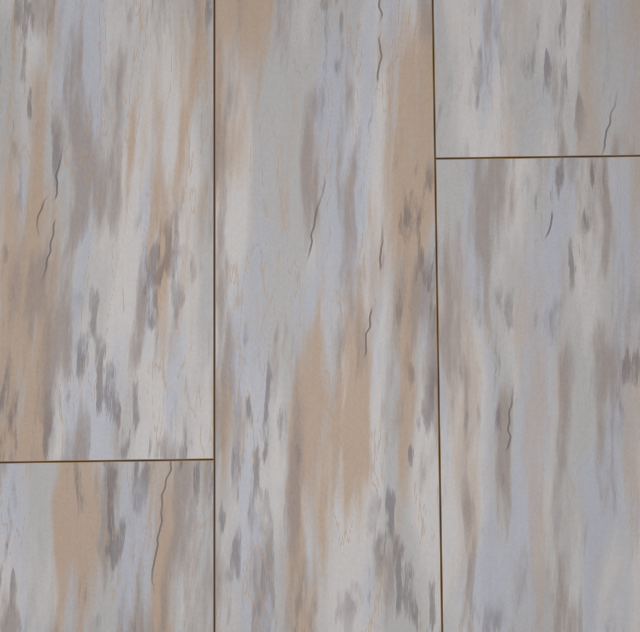
Write a Shadertoy shader that draws this texture.

```glsl
// Staggered stone-look planks with streaked tan, grey and blue veining and thin brown seams.
#define PLANK_LENGTH 1.443
#define STAGGER 0.481
#define FIRST_JOINT 0.268
#define JOINT_TILT 0.014
#define SEAM_HALF 0.0019
#define STREAK_LEAN 0.035
#define TAN_AMOUNT 0.80
#define TAUPE_AMOUNT 0.70
#define FLECK_AMOUNT 0.50
#define CRACK_COUNT 4
#define GRAIN 0.022

const vec3 PEARL = vec3(0.735, 0.720, 0.715);
const vec3 GREY = vec3(0.665, 0.655, 0.655);
const vec3 MIST = vec3(0.660, 0.670, 0.715);
const vec3 TAN = vec3(0.670, 0.580, 0.505);
const vec3 TAUPE = vec3(0.560, 0.515, 0.495);
const vec3 CHARCOAL = vec3(0.400, 0.370, 0.375);
const vec3 SEAM_BROWN = vec3(0.500, 0.420, 0.330);
const vec3 SEAM_CORE = vec3(0.300, 0.230, 0.170);

float hash(vec2 p) {
    return fract(sin(dot(p, vec2(127.1, 311.7))) * 43758.5453);
}

float noise(vec2 p) {
    vec2 i = floor(p), f = fract(p);
    f = f * f * (3.0 - 2.0 * f);
    return mix(mix(hash(i), hash(i + vec2(1, 0)), f.x),
               mix(hash(i + vec2(0, 1)), hash(i + vec2(1, 1)), f.x), f.y);
}

float fbm(vec2 p) {
    float sum = 0.0, amp = 0.516;
    for (int i = 0; i < 5; i++) {
        sum += amp * noise(p);
        p = p * 2.03 + vec2(17.3, 9.1);
        amp *= 0.5;
    }
    return sum;
}

// Thin wandering cracks that fade out at both ends
float cracks(vec2 p, vec2 seed, float width, float px) {
    float mask = 0.0;
    for (int i = 0; i < CRACK_COUNT; i++) {
        vec2 s = seed + float(i) * vec2(3.7, 8.3);
        float middle = (float(i) + hash(s)) / float(CRACK_COUNT) * PLANK_LENGTH;
        float reach = mix(0.07, 0.17, hash(s + 1.3));
        float t = (p.y - middle) / reach;
        float path = width * mix(0.08, 0.92, hash(s + 2.6))
                   + 0.018 * t + 0.016 * (noise(vec2(p.y * 18.0, s.x)) - 0.5)
                   + 0.006 * (noise(vec2(p.y * 75.0, s.y)) - 0.5);
        float line = 1.0 - smoothstep(0.0004, 0.0010 + px, abs(p.x - path));
        float strength = smoothstep(0.25, 0.65, noise(vec2(p.y * 30.0, s.x + 5.0)));
        mask = max(mask, line * strength * (1.0 - smoothstep(0.6, 1.0, abs(t))));
    }
    return mask;
}

vec3 stone(vec2 p, vec2 seed, float warmth) {
    // Lean and ripple the streak direction
    vec2 q = p;
    q.x += 0.020 * (fbm(p * vec2(9.0, 5.0) + seed) - 0.5) - STREAK_LEAN * p.y;

    // Broad streaks, from pale ground to dark marks
    float ground = fbm(q * vec2(18.0, 2.6) + seed);
    float blue = fbm(q * vec2(21.0, 3.0) + seed + 31.0);
    float tan_ = fbm(q * vec2(24.0, 2.4) + seed + 57.0);
    float taupe = fbm(q * vec2(34.0, 4.5) + seed + 83.0);
    vec3 color = mix(PEARL, GREY, smoothstep(0.36, 0.64, ground));
    color = mix(color, MIST, 0.65 * smoothstep(0.50, 0.66, blue));
    color = mix(color, TAN, TAN_AMOUNT * warmth * smoothstep(0.48, 0.68, tan_));
    color = mix(color, TAUPE, TAUPE_AMOUNT * smoothstep(0.52, 0.74, taupe));

    // Short dark flecks gathered in patches
    float fleck = fbm(q * vec2(75.0, 13.0) + seed + 11.0);
    float patches = smoothstep(0.42, 0.68, fbm(q * vec2(13.0, 4.0) + seed + 71.0));
    color = mix(color, CHARCOAL, FLECK_AMOUNT * patches * smoothstep(0.54, 0.74, fleck));

    // Fine rusty threads and surface grain
    float thread = abs(fbm(q * vec2(30.0, 3.5) + seed + 43.0) - 0.5);
    color = mix(color, TAN, 0.45 * warmth * (1.0 - smoothstep(0.0, 0.014, thread)));
    return color + GRAIN * (noise(p * vec2(420.0, 260.0)) - 0.5);
}

void mainImage(out vec4 fragColor, in vec2 fragCoord) {
    vec2 uv = fragCoord / iResolution.xy;
    float px = 1.0 / iResolution.y;

    // Plank layout, with columns that spread slightly towards the bottom
    float width = 0.356 - 0.015 * uv.y;
    float across = 1.0 + (uv.x - 0.335) / width;
    float column = floor(across);
    float u = fract(across) * width;
    float along = (uv.y - JOINT_TILT * u - FIRST_JOINT + STAGGER * column) / PLANK_LENGTH;
    vec2 plank = vec2(column, floor(along));
    vec2 local = vec2(u, fract(along) * PLANK_LENGTH);

    // Each plank has its own streaks; the third column is cooler
    vec2 seed = 40.0 * vec2(hash(plank + 4.2), hash(plank + 9.7));
    float warmth = column < 1.5 ? 1.0 : 0.5;
    vec3 color = stone(local, seed, warmth);
    color = mix(color, CHARCOAL, 0.65 * cracks(local, seed, width, px));

    // Brown seams with a dark core
    float edge = min(min(u, width - u), min(local.y, PLANK_LENGTH - local.y));
    vec3 seam = mix(SEAM_CORE, SEAM_BROWN, smoothstep(0.0, 0.0006 + px * 0.5, edge));
    color = mix(seam, color, smoothstep(SEAM_HALF - 0.5 * px, SEAM_HALF + 0.5 * px, edge));

    // Soft falloff of the room light
    vec2 fromLight = uv - vec2(0.38, 0.42);
    color *= 1.02 - 0.16 * dot(fromLight, fromLight);
    fragColor = vec4(color, 1.0);
}
```
